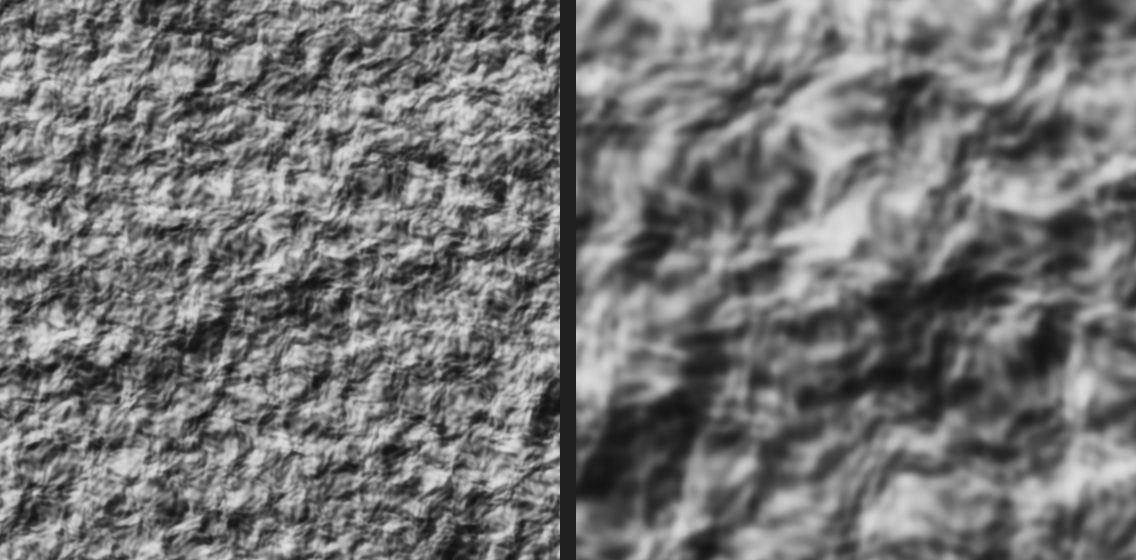
Left, the full canvas; right, a detail of the centre.
Write a Shadertoy shader that draws this texture.

```glsl
vec2 latticeGradient(vec2 cell) {
    uvec2 k = uvec2(ivec2(cell)) * uvec2(1597u, 3571u);
    uint h = (k.x ^ (k.y << 7)) * 747796u + k.y * 2891u;
    h = (h ^ (h >> 15)) * 277803u;
    h = (h ^ (h >> 13)) * 668265u;
    h ^= h >> 16;
    float angle = float(h & 65535u) / 65536.0 * 6.28319;
    return vec2(cos(angle), sin(angle));
}

float gradientNoise(vec2 p) {
    vec2 i = floor(p), f = p - i;
    vec2 u = f * f * f * (f * (f * 6.0 - 15.0) + 10.0);
    vec2 e = vec2(1, 0);
    float low = mix(dot(latticeGradient(i), f),
                    dot(latticeGradient(i + e.xy), f - e.xy), u.x);
    float high = mix(dot(latticeGradient(i + e.yx), f - e.yx),
                     dot(latticeGradient(i + e.xx), f - e.xx), u.x);
    return mix(low, high, u.y);
}

// Slope of the bumpy surface toward the light, summed over grain sizes
float grainRelief(vec2 p, vec2 toLight) {
    float weights[5] = float[5](0.5, 0.62, 1.05, 0.98, 0.6);
    mat2 turn = mat2(0.8, 0.6, -0.6, 0.8);
    float relief = 0.0, cells = 6.0;
    for (int i = 0; i < 5; i++) {
        vec2 q = p * cells + float(i) * 17.3;
        relief += weights[i] * (gradientNoise(q - 0.3 * toLight)
                              - gradientNoise(q + 0.3 * toLight));
        p = turn * p;
        toLight = turn * toLight;
        cells *= 2.0;
    }
    return relief;
}

// Long broken ledges: a lit rim, then shadow fading away below it
float ledges(vec2 p) {
    float across = dot(p, vec2(0.5, -0.87));
    float wobble = 0.5 * gradientNoise(p * 3.0 + 4.0) + 0.12 * gradientNoise(p * 14.0);
    float t = fract(across * 2.3 + wobble + 0.55);
    float shadow = smoothstep(0.0, 0.06, t) * exp(-6.0 * t);
    float rim = smoothstep(0.8, 0.94, t) * (1.0 - smoothstep(0.94, 1.0, t));
    float broken = smoothstep(-0.1, 0.25, gradientNoise(p * 3.5 + 31.0));
    return broken * (0.45 * rim - 1.2 * shadow);
}

void mainImage(out vec4 fragColor, in vec2 fragCoord) {
    vec2 uv = fragCoord / iResolution.y;

    // Irregular grain outlines
    vec2 warp = vec2(gradientNoise(uv * 18.0 + 7.0), gradientNoise(uv * 18.0 + 53.0));
    vec2 p = uv + 0.012 * warp;

    float light = grainRelief(p, vec2(-0.6, 0.8));
    light += 0.5 * gradientNoise(p * 23.0 + 80.0) + 0.35 * gradientNoise(uv * 4.0 + 11.0);
    light += ledges(uv);

    // Soft film-like tone curve
    float gray = 0.475 + 0.42 * tanh(light * 0.95);
    fragColor = vec4(vec3(gray), 1.0);
}
```
